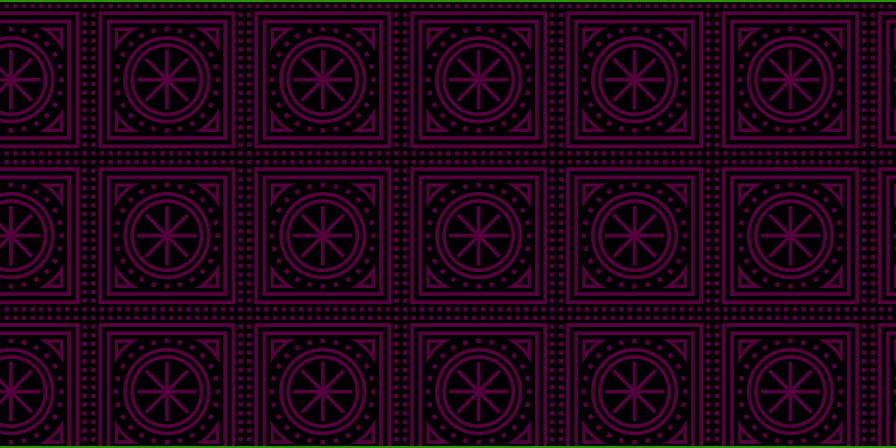
Reproduce this pattern procedurally as a Shadertoy shader.

```glsl
// Square tiles in purple on black: a double frame, curved corner brackets, a ring
// of beads, two circles and an eight-armed star, parted by double rows of dots.
// Each tile is a union of distance functions, folded by symmetry and repetition.

const vec3 GROUND = vec3(0.01, 0.0, 0.01);
const vec3 PURPLE = vec3(0.33, 0.0, 0.24);
const vec3 GREEN = vec3(0.15, 0.58, 0.0);

const float TILE_SIZE = 0.348;               // in canvas heights
const vec2 TILE_CENTER = vec2(0.3724, 0.474);
const float BORDER_WIDTH = 0.0047;           // in canvas heights

// All lengths below are in tile widths.
const float LINE_HALF = 0.0120;
const float OUTER_FRAME = 0.4270;
const float INNER_FRAME = 0.3740;
const float BRACKET_SIDE = 0.3350;
const float BRACKET_ARC = 0.3800;
const float BRACKET_LINE = 0.0220;
const float OUTER_RING = 0.2680;
const float INNER_RING = 0.2220;
const float STAR_RADIUS = 0.1900;
const float STAR_ARMS = 8.0;
const float BEAD_RADIUS = 0.3250;
const float BEAD_COUNT = 24.0;
const float BEAD_HALF = 0.0145;
const float DOT_COUNT = 18.0;
const float DOT_HALF = 0.0140;

const float TAU = 6.2831853;

float boxDistance(vec2 p, vec2 halfSize) {
    vec2 q = abs(p) - halfSize;
    return length(max(q, 0.0)) + min(max(q.x, q.y), 0.0);
}

float stroke(float d) {
    return abs(d) - LINE_HALF;
}

// Rotates p into the nearest of count equal sectors, centred on the x axis.
vec2 foldSectors(vec2 p, float count) {
    float sector = TAU / count;
    float angle = atan(p.y, p.x + 1e-6);
    angle -= sector * floor(angle / sector + 0.5);
    return length(p) * vec2(cos(angle), sin(angle));
}

// Hollow corner piece between a square and a circle.
float bracketDistance(vec2 p) {
    float side = max(abs(p.x), abs(p.y)) - BRACKET_SIDE;
    float spandrel = max(side, BRACKET_ARC - length(p));
    return max(spandrel, -spandrel - BRACKET_LINE);
}

// Two lines of square dots along every tile edge.
float dotDistance(vec2 p) {
    float pitch = 1.0 / DOT_COUNT;
    vec2 dotCell = (fract(p * DOT_COUNT) - 0.5) * pitch;
    float gapEdge = 0.5 - pitch - max(abs(p.x), abs(p.y));
    return max(boxDistance(dotCell, vec2(DOT_HALF)), gapEdge);
}

float tileDistance(vec2 p) {
    float r = length(p);
    float square = max(abs(p.x), abs(p.y));

    // Frames and corners
    float d = stroke(square - OUTER_FRAME);
    d = min(d, stroke(square - INNER_FRAME));
    d = min(d, bracketDistance(p));

    // Medallion
    d = min(d, stroke(r - OUTER_RING));
    d = min(d, stroke(r - INNER_RING));
    vec2 arm = foldSectors(p, STAR_ARMS);
    d = min(d, max(abs(arm.y) - LINE_HALF, arm.x - STAR_RADIUS));
    vec2 bead = foldSectors(p, BEAD_COUNT) - vec2(BEAD_RADIUS, 0.0);
    d = min(d, boxDistance(bead, vec2(BEAD_HALF)));

    return min(d, dotDistance(p));
}

// Coverage of a shape over one pixel.
float coverage(float d, float pixel) {
    return clamp(0.5 - d / pixel, 0.0, 1.0);
}

void mainImage(out vec4 fragColor, in vec2 fragCoord) {
    float pixel = 1.0 / iResolution.y;
    vec2 uv = fragCoord * pixel;

    // Repeated tiles
    vec2 tile = fract((uv - TILE_CENTER) / TILE_SIZE + 0.5) - 0.5;
    float ink = coverage(tileDistance(tile), pixel / TILE_SIZE);
    vec3 color = mix(GROUND, PURPLE, ink);

    // Green lines at top and bottom
    float edge = min(uv.y, 1.0 - uv.y) - BORDER_WIDTH;
    color = mix(color, GREEN, coverage(edge, pixel));

    fragColor = vec4(color, 1.0);
}
```
